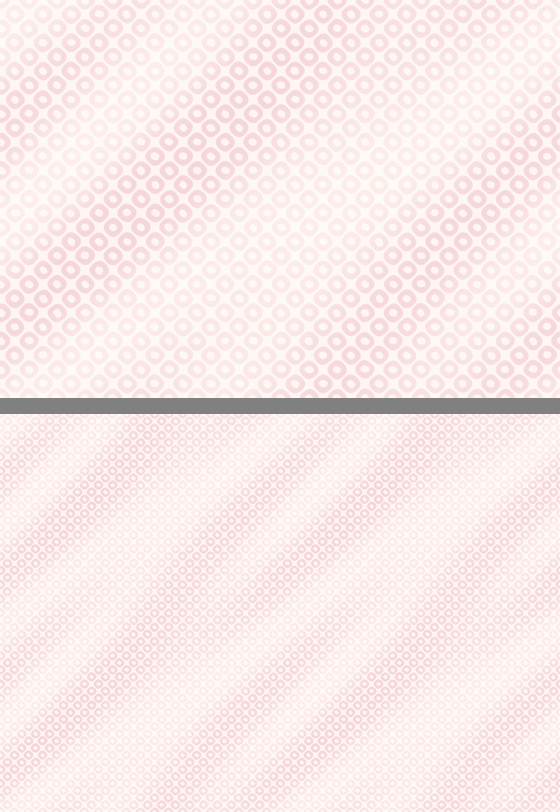
Top: one tile. Bottom: repeated 2 by 2.
Reproduce this pattern procedurally as a Shadertoy shader.

```glsl
// Pale pink dappled rings on a staggered grid, with soft drifting tints; tiles both ways.

const float TAU = 6.2831853;
const vec2 REPEATS = vec2(20.0, 14.0);

// Integer hash giving two values in 0..1
vec2 hash2(vec2 id) {
    uvec2 v = uvec2(id) * 1664525u + 1013904223u;
    v.x += v.y * 1664525u;
    v.y += v.x * 1664525u;
    v ^= v >> 16u;
    v.x += v.y * 1664525u;
    v.y += v.x * 1664525u;
    v ^= v >> 16u;
    return vec2(v & 65535u) / 65535.0;
}

// Nearest centre of a grid that also has a point in the middle of each cell
vec2 nearestCentre(vec2 p) {
    vec2 corner = floor(p + 0.5);
    vec2 middle = floor(p) + 0.5;
    return distance(p, corner) < distance(p, middle) ? corner : middle;
}

// Approximate distance to a hand-dyed blob: oval stretch plus four soft corners
float blob(vec2 p, float radius, float stretch, float tilt, float corners, float turn) {
    float angle = atan(p.y, p.x + 1e-5);
    float oval = stretch * cos(2.0 * (angle - tilt));
    float square = corners * cos(4.0 * (angle - turn));
    return length(p) - radius * (1.0 + oval + square);
}

float wave(vec2 uv, vec2 cycles, float shift) {
    return cos(TAU * (dot(uv, cycles) + shift));
}

// Cloudy diagonal shading from whole-number waves, so that it wraps
float cloudShade(vec2 uv) {
    float sum = wave(uv, vec2(1.0, -1.0), 0.336)
              + wave(uv, vec2(2.0, -1.0), -0.148)
              + wave(uv, vec2(2.0, -2.0), 0.391)
              + wave(uv, vec2(3.0, -2.0), 0.313);
    return smoothstep(-3.0, 3.0, sum);
}

float coverage(float dist, float softness) {
    return 1.0 - smoothstep(-softness, softness, dist);
}

// One ring with slight differences in place, outline and hole
float ringMask(vec2 p, vec2 id, float softness) {
    vec2 place = hash2(id) - 0.5;
    vec2 form = hash2(id + 71.0) - 0.5;
    vec2 hole = hash2(id + 137.0) - 0.5;
    p -= place * 0.025;
    float outer = blob(p, 0.322 + 0.012 * form.x, 0.022 + 0.03 * form.y,
                       0.8 * place.x, 0.043, 0.25 * place.y);
    float inner = blob(p - 0.025 * hole, 0.139 + 0.016 * form.y, 0.1 + 0.08 * hole.x,
                       -0.5 + 0.9 * hole.y, 0.035, form.x);
    return coverage(outer, softness) * (1.0 - coverage(inner, softness));
}

void mainImage(out vec4 fragColor, in vec2 fragCoord) {
    vec2 uv = fragCoord / iResolution.xy;
    vec2 grid = uv * REPEATS - vec2(0.04, 0.0);
    float softness = 0.8 * REPEATS.y / iResolution.y;

    // Staggered rings, numbered so that opposite edges agree
    vec2 centre = nearestCentre(grid);
    vec2 id = mod(2.0 * centre, 2.0 * REPEATS);
    float ring = ringMask(grid - centre, id, softness);

    // Ground and dye both follow the cloudy shading
    float shade = cloudShade(uv);
    vec3 ground = mix(vec3(0.998, 0.982, 0.965), vec3(0.995, 0.957, 0.955), shade);
    vec3 dye = mix(vec3(0.992, 0.935, 0.928), vec3(0.960, 0.840, 0.853), shade);
    fragColor = vec4(mix(ground, dye, ring), 1.0);
}
```
